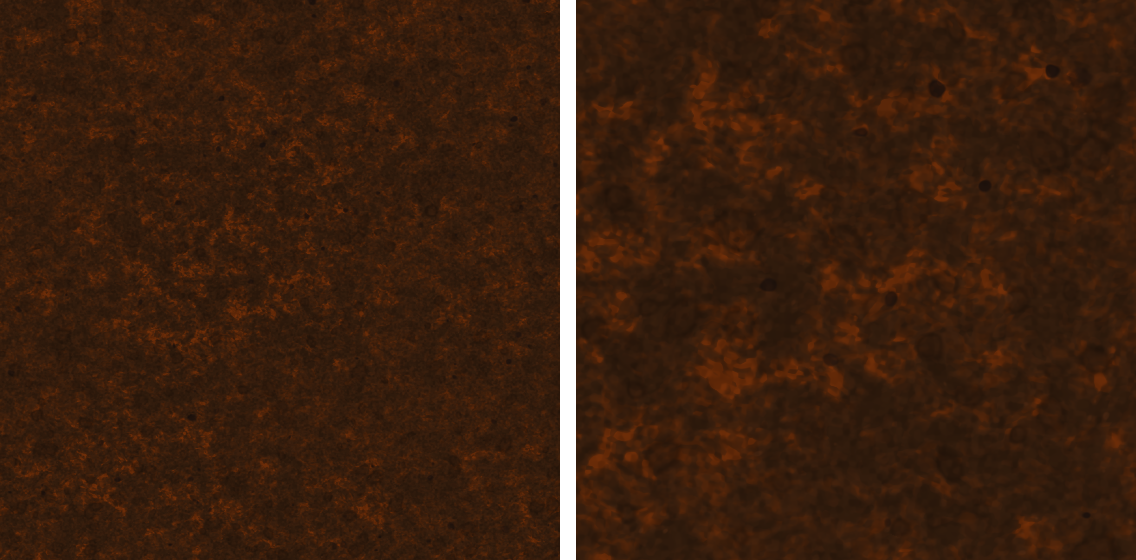
Left, the full canvas; right, a detail of the centre.
Reproduce this texture procedurally as a WebGL 2 fragment shader.

```glsl
#version 300 es
precision highp float;

uniform vec2 u_resolution;
out vec4 fragColor;

vec3 hash3(vec2 cell, float seed) {
    vec3 q = fract(vec3(cell.xyx + seed * 17.3) * vec3(0.1031, 0.1030, 0.0973));
    q += dot(q, q.yxz + 33.33);
    return fract((q.xxy + q.yxx) * q.zyx);
}

// Cellular noise: random values blended by distance to jittered points
float cellNoise(vec2 p, float seed) {
    vec2 base = floor(p);
    float total = 0.0, weights = 0.0;
    for (int y = -1; y <= 1; y++) {
        for (int x = -1; x <= 1; x++) {
            vec2 cell = base + vec2(x, y);
            vec3 h = hash3(cell, seed);
            vec2 d = p - cell - 0.2 - 0.6 * h.xy;
            float w = exp(-6.0 * dot(d, d));
            total += w * h.z;
            weights += w;
        }
    }
    return total / weights;
}

// Layers of cellular noise, centred on zero
float layeredNoise(vec2 p, float seed, float gain) {
    float sum = 0.0, amplitude = 1.0;
    for (int i = 0; i < 4; i++) {
        sum += amplitude * (cellNoise(p, seed + float(i)) - 0.5);
        amplitude *= gain;
        p = mat2(0.8, 0.6, -0.6, 0.8) * p * 2.03;
    }
    return sum;
}

// Layered sines that make outlines ragged
vec2 raggedOffset(vec2 p) {
    vec2 offset = vec2(0.0);
    float amplitude = 0.0016, frequency = 95.0;
    for (int i = 0; i < 4; i++) {
        offset += amplitude * sin(frequency * p.yx + vec2(1.7, 4.1) * float(i + 1));
        p = mat2(0.8, 0.6, -0.6, 0.8) * p + offset;
        amplitude *= 0.6;
        frequency *= 1.8;
    }
    return offset;
}

// Scattered round marks: x is the filled disc, y is its rim
vec2 scatteredSpots(vec2 p, float cells, vec2 radii, float density, float softness, float seed) {
    vec2 q = p * cells, base = floor(q), marks = vec2(0.0);
    for (int y = -1; y <= 1; y++) {
        for (int x = -1; x <= 1; x++) {
            vec2 cell = base + vec2(x, y);
            vec3 place = hash3(cell, seed);
            vec3 form = hash3(cell, seed + 5.0);
            vec2 d = q - cell - place.xy;
            d.x *= mix(0.8, 1.2, form.y);
            float radius = mix(radii.x, radii.y, form.x * form.x);
            float edge = length(d) - radius;
            float present = step(place.z, density) * mix(0.45, 1.0, form.z);
            float fill = 1.0 - smoothstep(-softness, softness, edge);
            float rim = 1.0 - smoothstep(0.0, softness + 0.25 * radius, abs(edge));
            marks = max(marks, present * vec2(fill, rim));
        }
    }
    return marks;
}

// Colour ramp from dark oxide to bright rust
vec3 rustColor(float tone) {
    vec3 color = mix(vec3(0.180, 0.101, 0.046), vec3(0.212, 0.112, 0.049), smoothstep(-1.3, 0.1, tone));
    color = mix(color, vec3(0.240, 0.120, 0.044), smoothstep(0.0, 0.8, tone));
    color = mix(color, vec3(0.290, 0.132, 0.038), smoothstep(0.7, 1.6, tone));
    return mix(color, vec3(0.400, 0.165, 0.030), smoothstep(1.5, 2.6, tone));
}

void main() {
    vec2 uv = gl_FragCoord.xy / u_resolution.y;
    float pixel = 1.0 / u_resolution.y;
    vec2 ragged = uv + raggedOffset(uv);

    // Faint broad stains under small, crisp flakes
    float stain = layeredNoise(ragged * vec2(7.0, 8.5), 1.0, 0.8);
    float flakes = layeredNoise(ragged * vec2(32.0, 39.0), 11.0, 0.95);
    float cluster = cellNoise(uv * 5.0, 23.0);
    float tone = 0.45 * stain + mix(1.5, 2.3, cluster) * flakes + 0.12;
    float upperLeft = smoothstep(0.9, 0.1, length(uv - vec2(0.2, 0.75)));
    tone *= 1.0 + 0.2 * upperLeft;
    vec3 color = rustColor(tone);

    // Soft oxide blisters with darker rims
    float blisterDensity = 0.22 + 0.25 * smoothstep(0.3, 0.7, cluster) * mix(0.4, 1.0, uv.y);
    vec2 blisters = scatteredSpots(ragged, 36.0, vec2(0.16, 0.46), blisterDensity, 0.03 + pixel * 30.0, 31.0);
    color = mix(color, vec3(0.172, 0.093, 0.042), 0.6 * blisters.x);
    color *= 1.0 - 0.17 * blisters.y;

    // Small black pits
    vec2 pits = scatteredSpots(ragged, 46.0, vec2(0.10, 0.32), 0.06, 0.02 + pixel * 40.0, 47.0);
    color = mix(color, vec3(0.090, 0.055, 0.045), 0.85 * pits.x);

    // Bright flecks and fine grain
    vec2 flecks = scatteredSpots(ragged, 110.0, vec2(0.08, 0.26), 0.04, 0.05 + pixel * 70.0, 61.0);
    color = mix(color, vec3(0.35, 0.18, 0.080), 0.4 * flecks.x * (1.0 - pits.x));
    float grain = cellNoise(uv * 260.0, 71.0) + 0.3 * cellNoise(uv * 130.0, 79.0) - 0.65;
    color *= 1.0 + 0.24 * grain;

    fragColor = vec4(color, 1.0);
}
```
